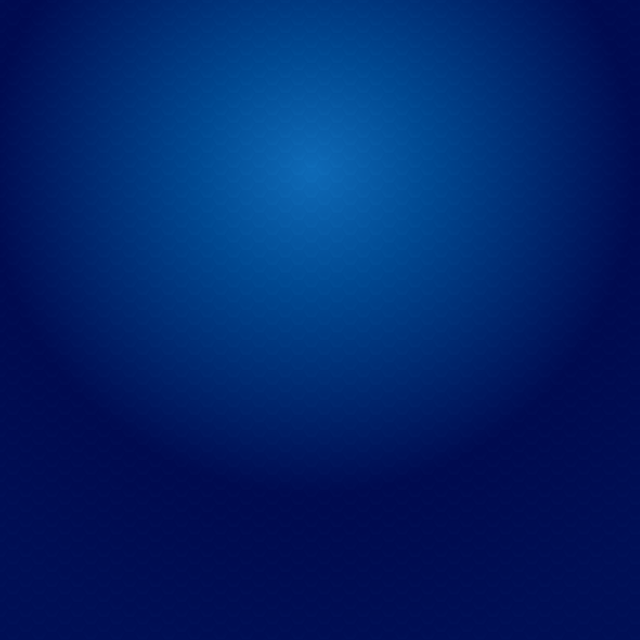
This background is drawn by a Shadertoy shader. Its source:

```glsl
// A deep blue backdrop with a soft round glow above the centre,
// overlaid with a faint relief of small flat-topped hexagons.
// The glow is a radial ramp; the relief is a repeated hexagon distance.

#define GLOW_CENTER vec2(0.488, 0.733)
#define GLOW_RADIUS 0.505
#define HEX_PITCH 0.0234
#define RELIEF 0.013
#define CORE_COLOR vec3(0.055, 0.415, 0.715)
#define MID_COLOR vec3(0.0, 0.285, 0.57)
#define NIGHT_COLOR vec3(0.0, 0.045, 0.315)
#define FAR_COLOR vec3(0.0, 0.06, 0.335)

// Offset from the centre of the nearest hexagon, in units of its height
vec2 hexCell(vec2 p) {
    vec2 period = vec2(sqrt(3.0), 1.0);
    vec2 a = (fract(p / period) - 0.5) * period;
    vec2 b = (fract(p / period + 0.5) - 0.5) * period;
    return dot(a, a) < dot(b, b) ? a : b;
}

// Zero at the hexagon centre, 0.5 on its border
float hexDistance(vec2 p) {
    p = abs(p);
    return max(p.y, dot(p, vec2(0.5 * sqrt(3.0), 0.5)));
}

// Radial ramp: bright core, blue shoulder, dark ring, slightly lighter far field
vec3 glowColor(float radius) {
    float t = radius / GLOW_RADIUS;
    vec3 color = mix(CORE_COLOR, MID_COLOR, smoothstep(-0.15, 0.45, t) * 1.1 - 0.1);
    color = mix(CORE_COLOR, MID_COLOR, clamp(t / 0.36, 0.0, 1.0));
    color = mix(color, NIGHT_COLOR, clamp((t - 0.36) / 0.64, 0.0, 1.0));
    return mix(color, FAR_COLOR, smoothstep(1.02, 1.6, t));
}

// Cup-shaped shading: lit lower rims, darker seams
float hexRelief(vec2 p, float pixel) {
    vec2 cell = hexCell(p);
    float d = hexDistance(cell);
    float soft = max(pixel, 0.06);
    float seam = smoothstep(0.47 - soft, 0.47 + soft, d);
    float rim = smoothstep(0.16, 0.4, d) * (1.0 - seam);
    float lit = smoothstep(0.25, -0.45, cell.y);
    return rim * lit - 0.45 * seam - 0.15;
}

void mainImage(out vec4 fragColor, in vec2 fragCoord) {
    vec2 uv = fragCoord / iResolution.xy;
    float pixel = 1.0 / (iResolution.y * HEX_PITCH);

    // Glow
    vec3 color = glowColor(length(uv - GLOW_CENTER));

    // Hexagon relief, a little stronger where the glow is bright
    float strength = RELIEF * (0.7 + 1.2 * color.g);
    color += vec3(0.5, 1.0, 1.0) * strength * hexRelief(uv / HEX_PITCH, pixel);

    fragColor = vec4(clamp(color, 0.0, 1.0), 1.0);
}
```
